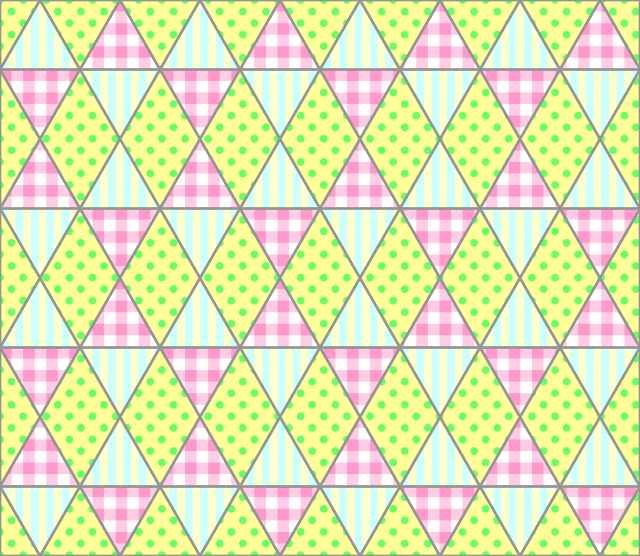
Give the GLSL for this pattern, as a Shadertoy shader.

```glsl
// Triangle patchwork: dotted yellow diamonds between triangle pairs that alternate
// pink gingham and pastel stripes, joined by grey seams. Cells are folded about the
// triangle apexes; each cloth is a formula on one shared, continuous coordinate.

#define COLUMNS 8.0
#define ROWS 4.0
#define SEAM_WIDTH 0.034
#define CHECK_PERIOD 0.2891
#define STRIPE_PERIOD 0.1927
#define DOT_RADIUS 0.048
#define SEAM_GREY vec3(0.58)
#define YELLOW vec3(1.0, 1.0, 0.6)
#define GREEN vec3(0.4, 1.0, 0.4)
#define PINK vec3(1.0, 0.6, 0.8)
#define CYAN vec3(0.8, 1.0, 1.0)
#define CREAM vec3(1.0, 1.0, 0.8)

// Antialiased coverage of a signed distance, negative inside
float coverage(float dist, float pixel) {
    return clamp(0.5 - dist / pixel, 0.0, 1.0);
}

// Bands filling the first half of every period
float band(float x, float period, float pixel) {
    float dist = (abs(fract(x / period + 0.25) - 0.5) - 0.25) * period;
    return coverage(dist, pixel);
}

vec3 gingham(vec2 p, float pixel) {
    float threads = band(p.x, CHECK_PERIOD, pixel) + band(p.y, CHECK_PERIOD, pixel);
    return mix(vec3(1.0), PINK, 0.5 * threads);
}

vec3 stripes(vec2 p, float pixel) {
    return mix(CREAM, CYAN, band(p.x, STRIPE_PERIOD, pixel));
}

// Dots at the corners and centre of each square
vec3 polkaDots(vec2 p, float pixel) {
    vec2 corner = fract(p / CHECK_PERIOD + 0.5) - 0.5;
    vec2 centre = fract(p / CHECK_PERIOD) - 0.5;
    float dist = min(length(corner), length(centre)) * CHECK_PERIOD - DOT_RADIUS;
    return mix(YELLOW, GREEN, coverage(dist, pixel));
}

void mainImage(out vec4 fragColor, in vec2 fragCoord) {
    // One unit is a column width; y runs down from the top edge
    float pixel = COLUMNS / iResolution.x;
    vec2 size = iResolution.xy * pixel;
    vec2 p = vec2(fragCoord.x, iResolution.y - fragCoord.y) * pixel;

    // Fold each cell around the apex shared by two triangles
    vec2 cellSize = vec2(1.0, size.y / ROWS);
    vec2 cell = floor(p / cellSize + vec2(0.0, 0.5));
    vec2 q = abs(p - (cell + vec2(0.5, 0.0)) * cellSize);
    vec2 edge = normalize(cellSize);
    float side = q.x * edge.y - q.y * edge.x;

    // Choose the cloth
    bool isGingham = mod(cell.x + cell.y, 2.0) > 0.5;
    vec3 triangleCloth = isGingham ? gingham(p, pixel) : stripes(p, pixel);
    vec3 color = mix(polkaDots(p, pixel), triangleCloth, coverage(side, pixel));

    // Seams along slanted sides, bases and the outer border
    vec2 border = min(p, size - p);
    float seam = min(abs(side), 0.5 * cellSize.y - q.y);
    seam = min(seam, min(border.x, border.y));
    color = mix(color, SEAM_GREY, coverage(seam - 0.5 * SEAM_WIDTH, pixel));

    fragColor = vec4(color, 1.0);
}
```
